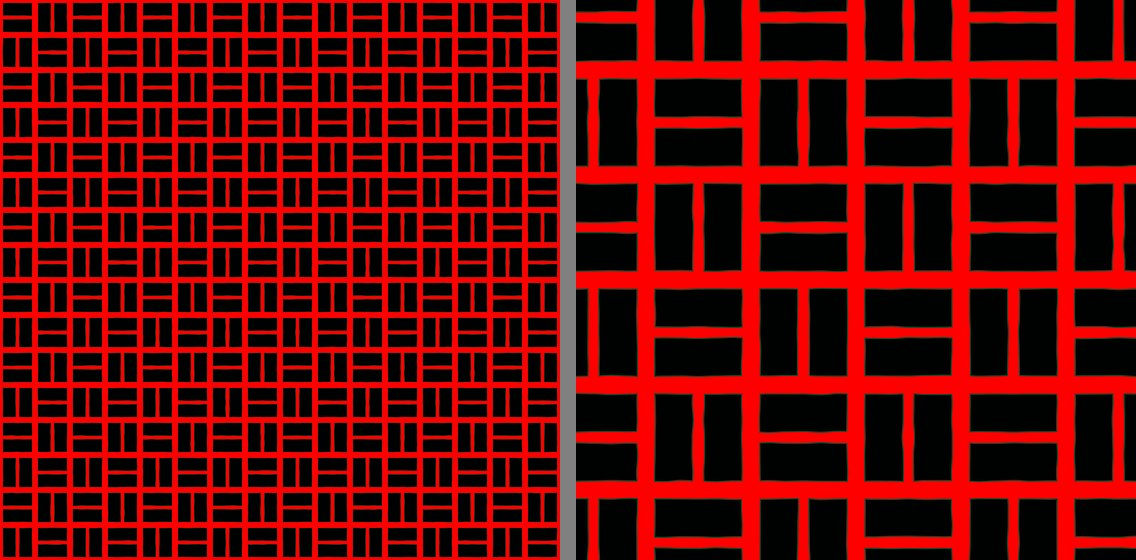
Left: the whole. Right: its middle third, enlarged.
Give the GLSL for this pattern, as a Shadertoy shader.

```glsl
// Black brick pairs in a basket weave, parted by red joints with a slightly rough edge.
#define CELLS 16.0        // cells across and down, even so that the weave tiles
#define GRID_HALF 0.0815  // half width of the joint between cells, in cells
#define SPLIT_HALF 0.050  // half width of the joint inside a cell
#define RIM_WIDTH 0.0105  // thin dark rim around each brick
#define ROUGHNESS 0.008   // largest shift of an edge
#define ROUGH_FREQ 6.0    // noise lattice points per cell, whole number
#define JOINT_COLOR vec3(1.0, 0.0, 0.0)
#define RIM_COLOR vec3(0.0, 0.31, 0.19)
#define BRICK_COLOR vec3(0.0, 0.008, 0.002)

float hash(vec2 p) {
    return fract(sin(dot(p, vec2(127.1, 311.7))) * 43758.5453);
}

// Value noise in 0..1 that wraps after `period` lattice points
float wrapNoise(vec2 p, float period) {
    vec2 i = floor(p);
    vec2 f = fract(p);
    f = f * f * (3.0 - 2.0 * f);
    vec2 lo = mod(i, period);
    vec2 hi = mod(i + 1.0, period);
    return mix(mix(hash(lo), hash(vec2(hi.x, lo.y)), f.x),
               mix(hash(vec2(lo.x, hi.y)), hash(hi), f.x), f.y);
}

// Depth inside the nearest brick, negative in the joints
float brickDepth(vec2 p) {
    vec2 cell = floor(p);
    vec2 q = abs(fract(p) - 0.5);
    // Every other cell is turned by a quarter
    if (mod(cell.x + cell.y, 2.0) > 0.5) q = q.yx;
    float outer = 0.5 - GRID_HALF - max(q.x, q.y);
    return min(outer, q.x - SPLIT_HALF);
}

// Share of a pixel that lies at positive depth
float coverage(float depth, float pixel) {
    return clamp(depth / pixel + 0.5, 0.0, 1.0);
}

void mainImage(out vec4 fragColor, in vec2 fragCoord) {
    vec2 p = fragCoord / iResolution.xy * CELLS;
    float pixel = CELLS / min(iResolution.x, iResolution.y);

    // Uneven brick edges
    float rough = wrapNoise(p * ROUGH_FREQ, CELLS * ROUGH_FREQ) * 2.0 - 1.0;
    float depth = brickDepth(p) + ROUGHNESS * rough;

    // Joint, then rim, then brick face
    vec3 color = mix(JOINT_COLOR, RIM_COLOR, coverage(depth, pixel));
    color = mix(color, BRICK_COLOR, coverage(depth - RIM_WIDTH, pixel));
    fragColor = vec4(color, 1.0);
}
```
